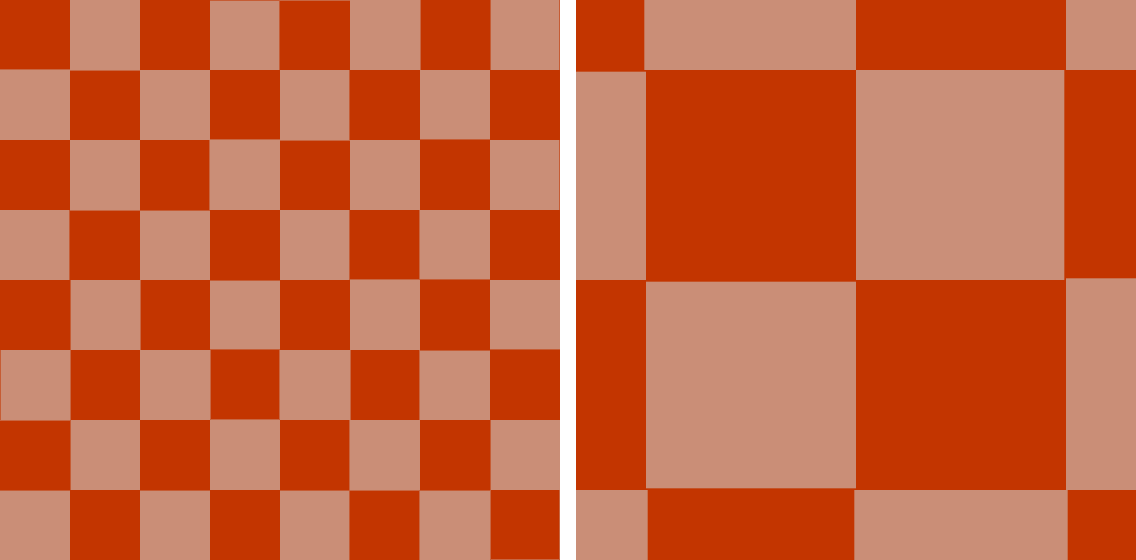
Left, the full canvas; right, a detail of the centre.
Give the GLSL for this pattern, as a WebGL 1 fragment shader.

```glsl
precision highp float;

uniform vec2 u_resolution;

const float CELLS = 8.0;            // squares across and down, even so it tiles
const vec3 RUST = vec3(0.765, 0.208, 0.0);
const vec3 CLAY = vec3(0.792, 0.557, 0.467);
const float EDGE_SHIFT = 0.008;     // edge displacement, in cells
const float SHIFTED_SHARE = 0.35;   // share of edges that are displaced
const float TINT_SHARE = 0.06;      // share of squares with a faint tint
const vec3 TINT = vec3(0.0, 0.002, 0.006);

// Hash of a cell index that wraps at the canvas border
float wrappedHash(vec2 cell, float seed) {
    vec2 p = mod(cell, CELLS) + seed;
    return fract(sin(dot(p, vec2(12.99, 78.23))) * 4375.85);
}

// Small offset for some edges, to either side
float edgeOffset(float edge, float lane, float seed) {
    float h = wrappedHash(vec2(edge, lane), seed);
    float side = h < 0.5 * SHIFTED_SHARE ? -1.0 : 1.0;
    return side * EDGE_SHIFT * step(h, SHIFTED_SHARE);
}

// Antialiased square wave: +1 in even cells, -1 in odd cells
float squareWave(float x, float lane, float seed, float halfPixel) {
    float edge = floor(x + 0.5);
    float fromEdge = x - edge - edgeOffset(edge, lane, seed);
    float direction = 1.0 - 2.0 * mod(edge, 2.0);
    return direction * clamp(fromEdge / halfPixel, -1.0, 1.0);
}

void main() {
    vec2 p = gl_FragCoord.xy / u_resolution * CELLS;
    vec2 halfPixel = 0.5 * CELLS / u_resolution;
    vec2 cell = floor(p);

    // The product of the two waves gives the checkerboard
    float checker = squareWave(p.x, cell.y, 1.0, halfPixel.x)
                  * squareWave(p.y, cell.x, 5.0, halfPixel.y);

    // Faint tint on a few light squares
    vec3 light = CLAY + TINT * step(wrappedHash(cell, 9.0), TINT_SHARE);

    gl_FragColor = vec4(mix(RUST, light, 0.5 + 0.5 * checker), 1.0);
}
```
